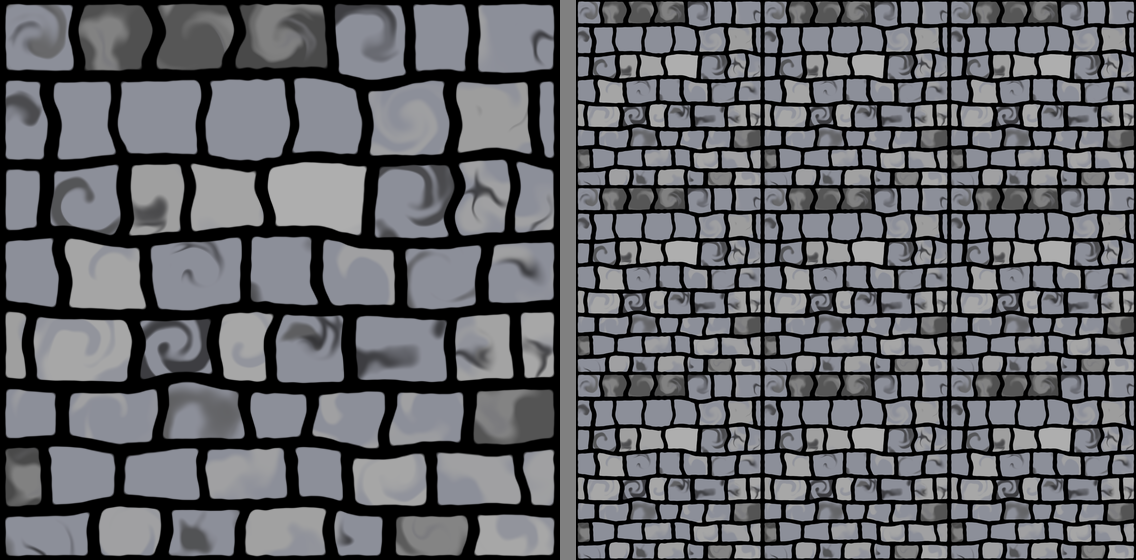
Left, the tile; right, the same tile 3 across and 3 down.
A WebGL 1 fragment shader for this texture:

```glsl
precision highp float;
uniform vec2 u_resolution;

float hash(vec2 p) {
  return fract(sin(dot(p, vec2(12.99, 78.23))) * 4375.85);
}

float noise(vec2 p) {
  vec2 i = floor(p), f = fract(p);
  f = f * f * (3.0 - 2.0 * f);
  return mix(mix(hash(i), hash(i + vec2(1, 0)), f.x),
             mix(hash(i + vec2(0, 1)), hash(i + vec2(1, 1)), f.x), f.y);
}

// Signed 1D noise that wraps over the unit interval
float wave(float t, float nodes, float seed) {
  float i = floor(t * nodes), f = fract(t * nodes);
  f = f * f * (3.0 - 2.0 * f);
  float a = hash(vec2(mod(i, nodes), seed));
  float b = hash(vec2(mod(i + 1.0, nodes), seed));
  return mix(a, b, f) - 0.5;
}

float smoothMin(float a, float b, float k) {
  float h = max(k - abs(a - b), 0.0) / k;
  return min(a, b) - h * h * k * 0.25;
}

vec2 swirl(vec2 p, float strength) {
  float a = strength * exp(-7.0 * dot(p, p));
  float c = cos(a), s = sin(a);
  return mat2(c, s, -s, c) * p;
}

// Smeared paint on one stone, p is about -0.5 to 0.5
vec3 stoneColor(vec2 p, vec2 id) {
  vec3 slate = vec3(0.55, 0.56, 0.60);
  vec3 pale = vec3(0.64);
  vec3 soot = vec3(0.17, 0.17, 0.18);
  float kind = hash(id + 3.1), mark = hash(id + 7.7), tone = hash(id + 5.3);
  vec2 seed = 40.0 * vec2(hash(id + 1.7), hash(id + 9.2));

  vec2 s = swirl(p, (hash(id + 4.4) - 0.5) * 11.0);
  s += 0.16 * vec2(noise(p * 5.0 + seed), noise(p * 5.0 - seed));
  float blot = smoothstep(0.5, 0.78, noise(s * 2.3 + seed));
  float vein = 1.0 - smoothstep(0.0, 0.13, abs(noise(s * 2.1 + seed.yx) - 0.5));
  vec2 spot = (seed / 40.0 - 0.5) * 0.45;
  vein *= 1.0 - smoothstep(0.15, 0.42, length(p - spot));

  if (kind < 0.58) {
    vec3 smear = mark < 0.62 ? pale : mix(soot, vec3(0.40), tone);
    vec3 c = mix(slate, smear, blot * step(0.2, mark) * 0.85);
    return mix(c, soot, vein * 0.8 * step(0.7, tone));
  }
  if (kind < 0.84) {
    vec3 c = mix(vec3(0.61 + 0.08 * tone), slate, blot * 0.8);
    return mix(c, soot, vein * 0.75 * step(0.68, mark));
  }
  vec3 c = mix(vec3(0.28 + 0.12 * tone), vec3(0.56), blot * 0.8);
  return mix(c, vec3(0.46, 0.46, 0.48), vein * 0.6);
}

void main() {
  vec2 uv = gl_FragCoord.xy / u_resolution;
  float rough = 0.0025 * (wave(uv.x, 61.0, 70.0) + wave(uv.y, 61.0, 71.0));

  // Eight courses, lower toward the bottom
  float row = 0.0, low = 0.0, high = 1.0, bedGap = 1.0;
  for (int k = 0; k <= 8; k++) {
    float n = float(k), a = n * 0.7853982;
    float level = n / 8.0 - 0.058 * sin(a * 0.5) - 0.007 * sin(a);
    float inner = step(0.5, n) * step(n, 7.5);
    float bed = level + inner * 0.026 * wave(uv.x, 9.0, n);
    bedGap = min(bedGap, abs(uv.y - bed) - mix(0.0075, 0.0102, inner));
    if (k < 8 && uv.y >= bed) {
      row = n;
      low = level;
    } else {
      high = min(high, level);
    }
  }

  // Upright joints, most courses staggered by half a stone
  float shift = 0.5 * mod(row + step(6.0, row), 2.0);
  float column = 0.0, left = 0.0, right = 1.0;
  float jointGap = min(uv.x, 1.0 - uv.x) - 0.0105;
  for (int j = 1; j <= 7; j++) {
    if (j == 7 && shift == 0.0) break;
    float n = float(j), seed = row * 9.0 + n + 20.0;
    float place = (n - shift + 0.42 * (hash(vec2(seed, 2.6)) - 0.5)) / 7.0;
    float joint = place + 0.022 * wave(uv.y, 18.0, seed);
    float halfWidth = 0.0088 + 0.0035 * hash(vec2(seed, 8.1));
    jointGap = min(jointGap, abs(uv.x - joint) - halfWidth);
    if (uv.x >= joint) {
      column = n;
      left = place;
    } else {
      right = min(right, place);
    }
  }

  // Stones over black mortar
  float gap = smoothMin(bedGap, jointGap, 0.009) + rough;
  vec2 local = (uv - 0.5 * vec2(left + right, low + high)) * 7.5;
  vec3 color = stoneColor(local, vec2(column, row));
  float pixel = 1.0 / min(u_resolution.x, u_resolution.y);
  gl_FragColor = vec4(color * smoothstep(-pixel, pixel, gap), 1.0);
}
```
